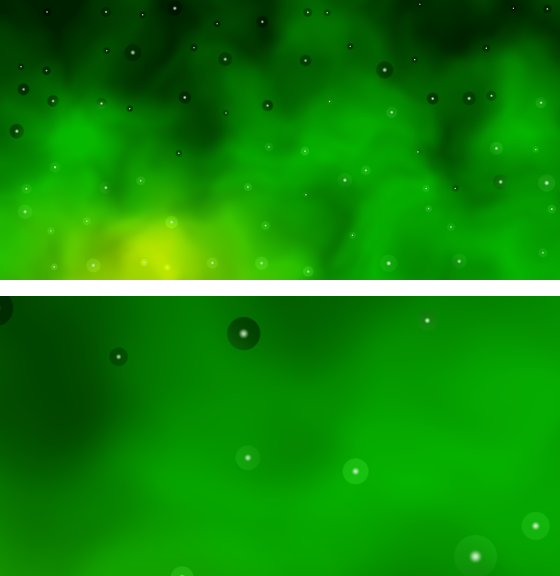
Top, the full canvas; bottom, a detail of the centre.
This background is drawn by a Shadertoy shader. Its source:

```glsl
// Green nebula sky with a yellow-lime glow at the lower left and small haloed stars.

const vec3  DEEP_GREEN   = vec3(0.00, 0.14, 0.00);
const vec3  VIVID_GREEN  = vec3(0.02, 0.72, 0.00);
const vec3  LIME_GLOW    = vec3(0.60, 0.15, 0.00);
const vec3  STAR_COLOR   = vec3(0.84, 0.95, 0.82);
const vec2  GLOW_CENTER  = vec2(0.50, 0.00);
const vec2  GLOW_EXTENT  = vec2(0.48, 0.28);
const float CLOUD_SCALE  = 3.0;
const float CLOUD_AMOUNT = 0.27;
const float WARP_AMOUNT  = 0.14;
const float STAR_ROWS    = 7.0;
const float STAR_CHANCE  = 0.76;
const float HALO_MIN     = 0.011;
const float HALO_MAX     = 0.031;
const float CORE_RATIO   = 0.36;

vec3 hash3(vec2 p) {
    vec3 q = fract(p.xyx * vec3(0.1031, 0.1030, 0.0973));
    q += dot(q, q.yxz + 33.33);
    return fract((q.xxy + q.yzz) * q.zyx);
}

float cornerSlope(vec2 cell, vec2 offset) {
    float angle = 6.28318 * hash3(cell + 71.0).x;
    return dot(vec2(cos(angle), sin(angle)), offset);
}

float gradientNoise(vec2 p) {
    vec2 i = floor(p), f = fract(p), e = vec2(1.0, 0.0);
    vec2 u = f * f * f * (f * (f * 6.0 - 15.0) + 10.0);
    float low  = mix(cornerSlope(i, f), cornerSlope(i + e.xy, f - e.xy), u.x);
    float high = mix(cornerSlope(i + e.yx, f - e.yx), cornerSlope(i + e.xx, f - e.xx), u.x);
    return mix(low, high, u.y);
}

float fbm(vec2 p) {
    float sum = 0.0, gain = 1.0;
    for (int octave = 0; octave < 3; octave++) {
        sum += gain * gradientNoise(p);
        p = mat2(0.8, 0.6, -0.6, 0.8) * p * 2.0 + 17.3;
        gain *= 0.42;
    }
    return sum;
}

// Soft round patch, 1 at its center
float patchAt(vec2 p, vec2 center, float radius) {
    vec2 d = (p - center) / radius;
    return exp(-dot(d, d));
}

// Green level of the clouds: vertical falloff plus bright and dark patches
float cloudLevel(vec2 p, float detail) {
    float level = mix(0.67, 0.23, smoothstep(0.0, 1.0, p.y));
    level += 0.27 * patchAt(p, vec2(0.27, 0.57), 0.20);
    level += 0.29 * patchAt(p, vec2(1.20, 0.60), 0.29);
    level += 0.25 * patchAt(p, vec2(1.87, 0.63), 0.20);
    level -= 0.13 * patchAt(p, vec2(0.56, 0.74), 0.20);
    level -= 0.22 * patchAt(p, vec2(1.58, 0.52), 0.17);
    level -= 0.12 * patchAt(p, vec2(1.05, 0.53), 0.07);
    level -= 0.12 * patchAt(p, vec2(1.68, 0.12), 0.30);
    level -= 0.10 * patchAt(p, vec2(0.00, 1.00), 0.25);
    return level + CLOUD_AMOUNT * detail;
}

vec3 nebula(vec2 p) {
    vec2 warp = vec2(fbm(p * 2.5 + 5.0), fbm(p * 2.5 + 43.0));
    vec2 q = p + WARP_AMOUNT * warp;
    float detail = fbm(q * CLOUD_SCALE + 11.0);
    float level = clamp(cloudLevel(q, detail), 0.13, 0.72);
    vec3 color = mix(DEEP_GREEN, VIVID_GREEN, (level - 0.14) / 0.58);

    vec2 g = (q - GLOW_CENTER) / GLOW_EXTENT;
    float glow = exp(-dot(g, g)) * (1.0 + 0.5 * detail);
    return color + LIME_GLOW * pow(glow, 1.4);
}

// One jittered star per grid cell; halos darken shadows and lift bright clouds
vec3 addStar(vec3 color, vec2 p, float pixel) {
    vec2 cell = floor(p * STAR_ROWS);
    vec3 place = hash3(cell + 3.0);
    vec3 traits = hash3(cell + 137.0);
    float halo = mix(HALO_MIN, HALO_MAX, traits.x * traits.x);
    float core = max(halo * CORE_RATIO, 1.3 * pixel);
    float reach = 0.5 / STAR_ROWS - halo - pixel;
    vec2 center = (cell + 0.5) / STAR_ROWS + (place.xy * 2.0 - 1.0) * reach;

    float d = length(p - center);
    float present = step(place.z, STAR_CHANCE);
    float disc = present * smoothstep(halo + pixel, halo - pixel, d);
    float bright = smoothstep(0.42, 0.60, color.g);
    vec3 haloColor = mix(color * 0.55, color + vec3(0.07, 0.08, 0.06), bright);
    color = mix(color, haloColor, disc * mix(0.5, 1.0, traits.z));

    float spark = present * (1.0 - smoothstep(0.0, core, d));
    return mix(color, STAR_COLOR, spark * mix(0.75, 1.0, traits.y));
}

void mainImage(out vec4 fragColor, in vec2 fragCoord) {
    vec2 p = fragCoord / iResolution.y;
    vec3 color = addStar(nebula(p), p, 1.0 / iResolution.y);
    fragColor = vec4(clamp(color, 0.0, 1.0), 1.0);
}
```
